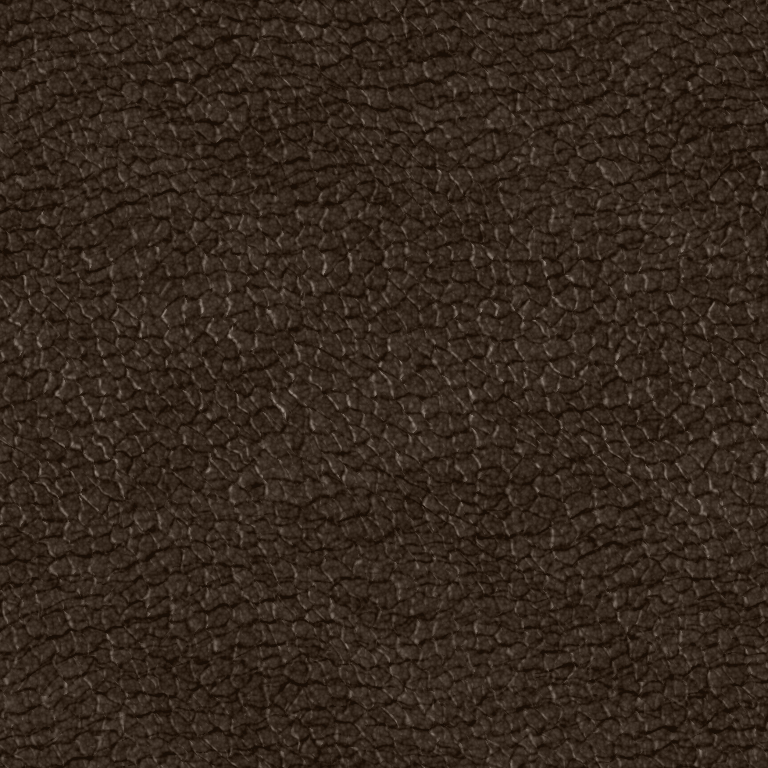
Write a Shadertoy shader that draws this texture.

```glsl
// Dark brown pebbled leather: slanted cellular grains with creased borders,
// pale flecks on the steep sides that face the light, and long wrinkles
// that fade out in a band across the middle.

vec2 hash2(vec2 p) {
    vec2 h = vec2(dot(p, vec2(127.1, 311.7)), dot(p, vec2(269.5, 183.3)));
    return fract(sin(h) * 43758.545);
}

// Cellular borders: x = distance to border, yz = border normal, w = cell random
vec4 grain(vec2 p) {
    vec2 cell = floor(p), f = fract(p);
    vec2 nearCell = vec2(0.0), nearPoint = vec2(0.0);
    float nearest = 9.0;
    for (int j = -1; j <= 1; j++)
    for (int i = -1; i <= 1; i++) {
        vec2 g = vec2(i, j);
        vec2 r = g + 0.1 + 0.8 * hash2(cell + g) - f;
        if (dot(r, r) < nearest) {
            nearest = dot(r, r);
            nearCell = g;
            nearPoint = r;
        }
    }
    float border = 9.0;
    vec2 normal = vec2(0.0);
    for (int j = -2; j <= 2; j++)
    for (int i = -2; i <= 2; i++) {
        vec2 g = nearCell + vec2(i, j);
        vec2 r = g + 0.1 + 0.8 * hash2(cell + g) - f;
        vec2 across = r - nearPoint;
        if (dot(across, across) > 0.0001) {
            vec2 n = normalize(across);
            float d = dot(0.5 * (r + nearPoint), n);
            if (d < border) {
                border = d;
                normal = n;
            }
        }
    }
    return vec4(border, normal, hash2(cell + nearCell + 7.3).x);
}

// Distance to the nearest scattered point, for fine grit
float grit(vec2 p) {
    vec2 cell = floor(p), f = fract(p);
    float nearest = 9.0;
    for (int j = -1; j <= 1; j++)
    for (int i = -1; i <= 1; i++) {
        vec2 g = vec2(i, j);
        vec2 r = g + hash2(cell + g) - f;
        nearest = min(nearest, dot(r, r));
    }
    return sqrt(nearest);
}

float ridge(float d, float center, float width) {
    float t = (d - center) / width;
    return exp(-t * t);
}

void mainImage(out vec4 fragColor, in vec2 fragCoord) {
    vec2 uv = fragCoord / iResolution.y;

    // Broad undulation of the hide, then small wobble of the creases
    vec2 hide = uv + 0.012 * sin(uv.yx * vec2(13.0, 9.0) + vec2(0.7, 2.1))
                   + 0.006 * sin(uv.yx * vec2(29.0, 23.0) + uv.xy * 17.0);
    hide += 0.0018 * sin(hide.yx * vec2(211.0, 187.0) + 3.0 * sin(hide * 71.0));
    float bandY = uv.y - 0.52 + 0.04 * sin(uv.x * 7.0 + 1.0);
    float band = 1.0 - smoothstep(0.10, 0.24, abs(bandY));

    vec2 slanted = vec2(hide.x + 0.36 * hide.y, hide.y - 0.12 * hide.x);
    vec4 pebble = grain(slanted * vec2(39.0, 37.0));
    vec4 facet = grain(slanted * vec2(73.0, 58.0) + 31.0);
    vec4 wrinkle = grain(vec2(hide.x + 0.2 * hide.y, hide.y - 0.16 * hide.x)
                         * vec2(11.0, 33.0) + 57.0);

    float coarse = grit(uv * vec2(120.0, 105.0));
    float fine = grit(uv * 215.0 + 13.0);
    float breakup = smoothstep(0.65, 0.2, coarse);

    // Dark creases, strongest where they run level
    float crease = ridge(pebble.x, 0.0, 0.09) * (0.35 + 0.65 * abs(pebble.z));
    float facetCrease = ridge(facet.x, 0.0, 0.13) * (0.3 + 0.7 * abs(facet.z));
    float longCrease = ridge(wrinkle.x, 0.0, 0.06) * smoothstep(0.4, 0.9, abs(wrinkle.z));

    // Pale flecks just inside the left borders
    float fleck = ridge(pebble.x, 0.12, 0.085) * smoothstep(0.35, 0.9, -pebble.y)
                * (0.35 + 0.65 * breakup) * (0.55 + 0.6 * pebble.w);
    float facetFleck = ridge(facet.x, 0.14, 0.12) * smoothstep(0.3, 0.9, -facet.y)
                     * breakup * facet.w;

    float tone = 0.012 * sin(uv.x * 11.0 + 2.0 * sin(uv.y * 8.0)) * sin(uv.y * 9.0 + 1.0);
    tone += 0.03 * (pebble.w - 0.5) + 0.025 * (facet.w - 0.5);
    tone += 0.09 * (0.45 - coarse) + 0.08 * (0.45 - fine);
    tone -= 0.085 * crease + 0.04 * facetCrease;
    tone -= 0.075 * longCrease * (1.0 - 0.8 * band);
    tone += fleck * mix(0.16, 0.24, band) + 0.10 * facetFleck;

    vec3 brown = vec3(0.220, 0.170, 0.130);
    vec3 color = max(brown + tone, vec3(0.095, 0.055, 0.025));
    fragColor = vec4(color, 1.0);
}
```
